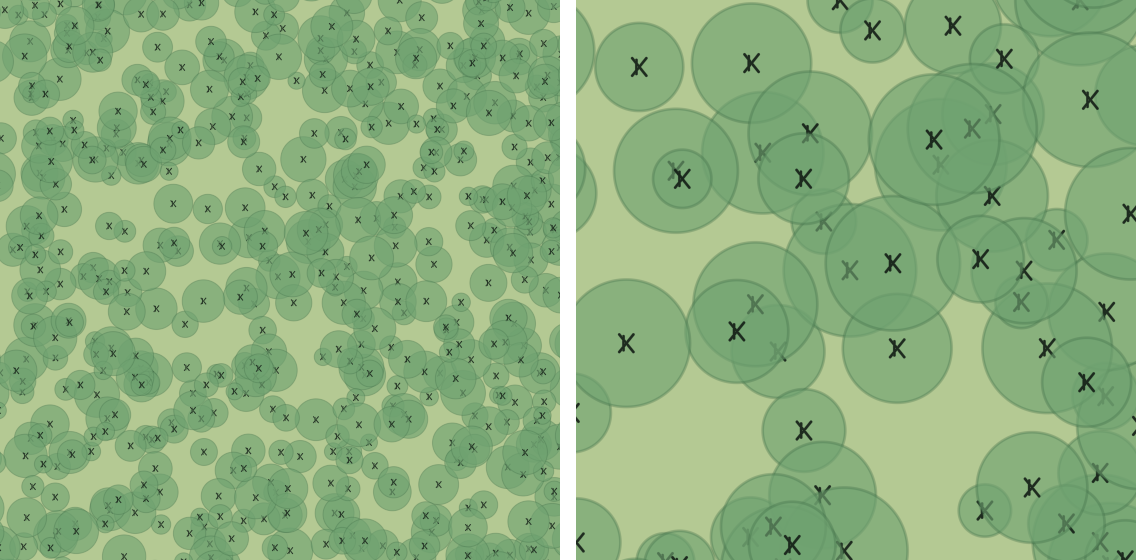
Left: the whole. Right: its middle third, enlarged.
Give the GLSL for this pattern, as a Shadertoy shader.

```glsl
#define LAYERS 16
#define CELLS 8.0
#define PRESENCE 0.47
#define RADIUS_MIN 0.0150
#define RADIUS_MAX 0.0405
#define FILL_ALPHA 0.62
#define RIM_ALPHA 0.34
#define RIM_WIDTH 0.0016
#define MARK_SIZE vec2(0.0042, 0.0052)
#define MARK_STROKE 0.0008

const vec3 MEADOW = vec3(0.706, 0.788, 0.576);
const vec3 LEAF   = vec3(0.435, 0.635, 0.440);
const vec3 RIM    = vec3(0.240, 0.420, 0.270);
const vec3 INK    = vec3(0.070, 0.110, 0.080);

// Integer hash: four values in 0..1 per cell and layer
vec4 hash4(ivec2 cell, int layer) {
    uvec4 v = uvec4(ivec4(cell, layer, layer + 17)) * 1664525u + 1013904223u;
    for (int i = 0; i < 2; i++) {
        v.x += v.y * v.w;
        v.y += v.z * v.x;
        v.z += v.x * v.y;
        v.w += v.y * v.z;
        v ^= v >> 16u;
    }
    return vec4(v >> 8u) / 16777216.0;
}

float segmentDistance(vec2 p, vec2 a, vec2 b) {
    vec2 ab = b - a;
    return length(p - a - ab * clamp(dot(p - a, ab) / dot(ab, ab), 0.0, 1.0));
}

// Small cross with a short upright on its left side
float markDistance(vec2 p) {
    vec2 s = MARK_SIZE;
    float cross = min(segmentDistance(p, -s, s),
                      segmentDistance(p, vec2(-s.x, s.y), vec2(s.x, -s.y)));
    vec2 foot = vec2(-0.4, -0.8) * s;
    return min(cross, segmentDistance(p, foot, foot * vec2(1.0, -1.0)));
}

float coverage(float dist, float pixel) {
    return 1.0 - smoothstep(-0.75 * pixel, 0.75 * pixel, dist);
}

// Translucent disc, thin rim, then the centre mark
vec3 paintDisc(vec3 color, vec2 p, float radius, float pixel) {
    float edge = length(p) - radius;
    color = mix(color, LEAF, FILL_ALPHA * coverage(edge, pixel));
    color = mix(color, RIM, RIM_ALPHA * coverage(abs(edge) - 0.5 * RIM_WIDTH, pixel));
    return mix(color, INK, 0.9 * coverage(markDistance(p) - MARK_STROKE, pixel));
}

void mainImage(out vec4 fragColor, in vec2 fragCoord) {
    float pixel = 1.0 / iResolution.y;
    vec2 uv = fragCoord * pixel;
    vec3 color = MEADOW;

    // Sparse shifted grids painted in order, so later discs veil earlier ones
    for (int layer = 0; layer < LAYERS; layer++) {
        vec2 grid = uv * CELLS + hash4(ivec2(91, 37), layer).xy;
        vec2 base = floor(grid - 0.5);
        for (int k = 0; k < 4; k++) {
            vec2 cell = base + vec2(k & 1, k >> 1);
            vec4 rnd = hash4(ivec2(cell), layer);
            if (rnd.w > PRESENCE) continue;
            vec2 local = (grid - cell - rnd.xy) / CELLS;
            color = paintDisc(color, local, mix(RADIUS_MIN, RADIUS_MAX, rnd.z), pixel);
        }
    }
    fragColor = vec4(color, 1.0);
}
```
